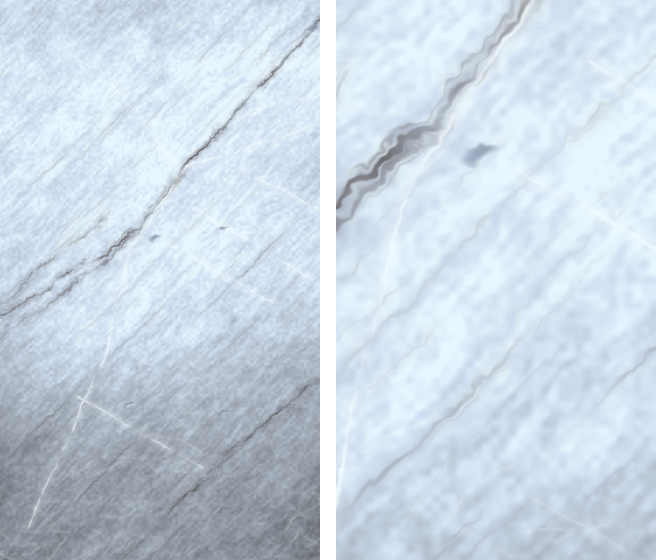
Left, the full canvas; right, a detail of the centre.
Give the GLSL for this texture, as a Shadertoy shader.

```glsl
// Pale blue-grey marble with slanted grain, dark veins and white healed cracks.
const vec3 SHADOW = vec3(0.46, 0.48, 0.51);
const vec3 MIDTONE = vec3(0.73, 0.78, 0.84);
const vec3 LIGHT = vec3(0.81, 0.87, 0.945);
const vec3 GLOW = vec3(0.89, 0.95, 0.99);
const vec3 VEIN_COLOR = vec3(0.38, 0.37, 0.38);
const vec3 CRACK_COLOR = vec3(0.96, 0.99, 1.0);
const vec3 FLECK_COLOR = vec3(0.42, 0.47, 0.57);
const vec2 GRAIN_DIR = vec2(0.71, 0.704);  // direction of the bedding
const float GRAIN_CONTRAST = 0.19;
const float PATCH_CONTRAST = 0.048;
const float VEIN_WIDTH = 0.002;            // half width, in canvas heights
const float VEIN_HALO = 0.007;
const float CRACK_WIDTH = 0.0012;
const float FLECK_GRID = 6.0;

// Each entry is a stretch of vein: start.xy, end.xy
const int STRETCHES = 10;
const int MAIN_STRETCHES = 6;
const vec4 VEINS[STRETCHES] = vec4[](
    vec4(0.58, 0.97, 0.33, 0.70), vec4(0.33, 0.70, 0.25, 0.59), vec4(0.25, 0.59, -0.02, 0.42),
    vec4(0.58, 0.33, 0.40, 0.18), vec4(0.40, 0.18, 0.32, 0.10), vec4(0.32, 0.10, 0.20, -0.02),
    vec4(-0.02, 0.43, 0.08, 0.53), vec4(0.08, 0.53, 0.20, 0.62),
    vec4(-0.02, 0.38, 0.12, 0.48), vec4(0.12, 0.48, 0.25, 0.59));
const vec4 CRACKS[STRETCHES] = vec4[](
    vec4(0.14, 0.29, 0.36, 0.165), vec4(0.20, 0.85, 0.32, 0.70), vec4(0.30, 0.565, 0.49, 0.46),
    vec4(0.34, 0.63, 0.56, 0.50), vec4(0.60, 0.79, 0.33, 0.70), vec4(0.33, 0.70, 0.23, 0.55),
    vec4(0.23, 0.55, 0.19, 0.37), vec4(0.19, 0.37, 0.05, 0.06),
    vec4(0.60, 0.84, 0.43, 0.79), vec4(0.43, 0.70, 0.58, 0.62));

vec2 hash2(vec2 c) {
    vec3 h = fract(c.xyx * vec3(0.1031, 0.1030, 0.0973));
    h += dot(h, h.yzx + 33.33);
    return fract((h.xx + h.yz) * h.zy);
}
// Smooth value noise, -0.5 to 0.5
float noise(vec2 p) {
    vec2 c = floor(p), f = p - c, e = vec2(1.0, 0.0);
    f *= f * (3.0 - 2.0 * f);
    return mix(mix(hash2(c).x, hash2(c + e).x, f.x),
               mix(hash2(c + e.yx).x, hash2(c + 1.0).x, f.x), f.y) - 0.5;
}
// Layered sines, roughly -1 to 1
float waves(vec2 p) {
    float sum = 0.0;
    for (float amp = 0.5; amp > 0.08; amp *= 0.55) {
        sum += amp * sin(p.x + 1.7 * sin(p.y + 5.0 * amp));
        p = mat2(1.5, 1.2, -1.2, 1.5) * p + 2.3;
    }
    return sum;
}
vec2 alignTo(vec2 p, vec2 dir) {
    return vec2(dot(p, dir), dot(p, vec2(-dir.y, dir.x)));
}
float segmentDistance(vec2 p, vec4 s) {
    vec2 a = p - s.xy, b = s.zw - s.xy;
    return length(a - b * clamp(dot(a, b) / dot(b, b), 0.0, 1.0));
}
float stroke(float d, float halfWidth, float blur) {
    return 1.0 - smoothstep(halfWidth - blur, halfWidth + blur, d);
}
// Parallel lines along x: one per row, fading in and out
float brokenLines(vec2 q, float rows, float breaks, float halfWidth, float blur) {
    float v = q.y * rows + 0.003 * rows * waves(q * vec2(32.0, 14.0));
    float row = floor(v);
    vec2 rnd = hash2(vec2(row + 50.0, rows));
    float d = abs(fract(v) - 0.5 - 0.5 * (rnd.x - 0.5)) / rows;
    float shown = smoothstep(-0.05, 0.75, waves(vec2(q.x * breaks + 40.0 * rnd.y, row)));
    return shown * (0.65 * stroke(d, halfWidth, blur) + 0.35 * exp(-d * d / 3e-5));
}

void mainImage(out vec4 fragColor, in vec2 fragCoord) {
    vec2 p = fragCoord / iResolution.y;
    float side = fragCoord.x / iResolution.x * 2.0 - 1.0;
    float blur = max(1.0 / iResolution.y, 0.0012);
    vec2 q = alignTo(p, GRAIN_DIR), bent = q + 0.006 * waves(q * 20.0);
    // Light falling off to the bottom and the corners
    float tone = 0.88 - 0.325 * (1.0 - smoothstep(0.0, 0.6, p.y));
    tone -= 0.07 * side * side * (1.3 - p.y) + 0.07 * smoothstep(0.88, 1.0, p.y);
    // Cloudy patches, slanted fibres and fine speckle
    float grain = 0.35 * noise(bent * vec2(22.0, 85.0)) + 0.4 * noise(bent * vec2(60.0, 220.0))
                + 0.4 * noise(p * 200.0 + 5.0);
    tone += PATCH_CONTRAST * (waves(q * vec2(7.0, 17.0)) + 0.8 * noise(p * 32.0)) + GRAIN_CONTRAST * grain;
    vec3 color = mix(SHADOW, MIDTONE, max((tone - SHADOW.r) / (MIDTONE.r - SHADOW.r), -0.2));
    if (tone > MIDTONE.r) color = mix(MIDTONE, LIGHT, (tone - MIDTONE.r) / (LIGHT.r - MIDTONE.r));
    if (tone > LIGHT.r) color = mix(LIGHT, GLOW, min((tone - LIGHT.r) / (GLOW.r - LIGHT.r), 1.2));
    // Faint ragged veins at three spacings, gathered in bands
    float rough = 0.004 * noise(p * 95.0) + 0.003 * noise(p * 210.0);
    vec2 r = q + vec2(0.0, rough);
    float faint = max(brokenLines(r, 13.0, 7.0, 0.0014, blur),
                  max(0.7 * brokenLines(r + 3.1, 30.0, 11.0, 0.0011, blur),
                      0.5 * brokenLines(r + 1.7, 62.0, 16.0, 0.0008, blur)));
    faint *= 0.45 + 0.55 * smoothstep(-0.3, 0.4, waves(q * vec2(4.0, 9.0) + 2.0));
    color = mix(color, VEIN_COLOR, 0.38 * faint * (1.0 + 2.0 * grain));
    // Main veins and long cracks share a wobbling domain
    vec2 wobbly = p + 0.006 * vec2(waves(p * 28.0), waves(p.yx * 31.0 + 4.0)) + vec2(-rough, rough);
    float swell = 0.8 + 0.6 * waves(p * 31.0 + 9.0);
    float solid = 0.7 + 1.1 * noise(q * vec2(45.0, 160.0));
    float strand = smoothstep(-0.1, 0.3, noise(q * vec2(18.0, 50.0)));
    float vein = 0.0, crack = 0.0;
    for (int i = 0; i < STRETCHES; i++) {
        float d = segmentDistance(wobbly, VEINS[i]);
        float body = 0.55 * stroke(d, VEIN_WIDTH * swell, blur) + 0.4 * exp(-d * d / (VEIN_HALO * VEIN_HALO))
                   + 0.35 * strand * stroke(abs(d - 0.006), 0.001, blur);
        vein = max(vein, (i < MAIN_STRETCHES ? 1.0 : 0.7) * body);
        d = segmentDistance(mix(p, wobbly, 0.5), CRACKS[i]);
        crack = max(crack, 0.6 * stroke(d, CRACK_WIDTH * swell, blur) + 0.3 * exp(-d * d / 5e-5));
    }
    crack *= smoothstep(-0.5, 0.2, noise(p * 27.0) + 0.7 * noise(p * 80.0));
    color = mix(color, VEIN_COLOR, 0.85 * vein * solid);
    // Short white scratches, fanned over several directions
    float scratch = 0.0;
    for (float i = 0.0; i < 4.0; i++) {
        float angle = -0.55 + 0.5 * i;
        vec2 s = alignTo(p, vec2(cos(angle), sin(angle))) + 0.37 * i + rough * 0.7;
        scratch = max(scratch, brokenLines(s, 33.0 + 3.0 * i, 26.0, 0.0008, blur));
    }
    scratch *= smoothstep(-0.5, 0.6, waves(p * 13.0 + 5.0));
    color = mix(color, CRACK_COLOR, min(0.85 * crack + 0.3 * scratch, 1.0));
    // Sparse small blue-grey flecks
    vec2 cell = floor(p * FLECK_GRID), rnd = hash2(cell + 17.0);
    vec2 f = (fract(p * FLECK_GRID) - 0.3 - 0.4 * rnd) / FLECK_GRID;
    f = alignTo(f, vec2(0.95, 0.3)) + 1.5 * rough;
    float fleck = 1.0 - smoothstep(0.2, 1.3, length(f / vec2(0.012, 0.004)));
    color = mix(color, FLECK_COLOR, 0.55 * fleck * step(0.78, hash2(cell + 41.0).x));
    fragColor = vec4(clamp(color, 0.0, 1.0), 1.0);
}
```
